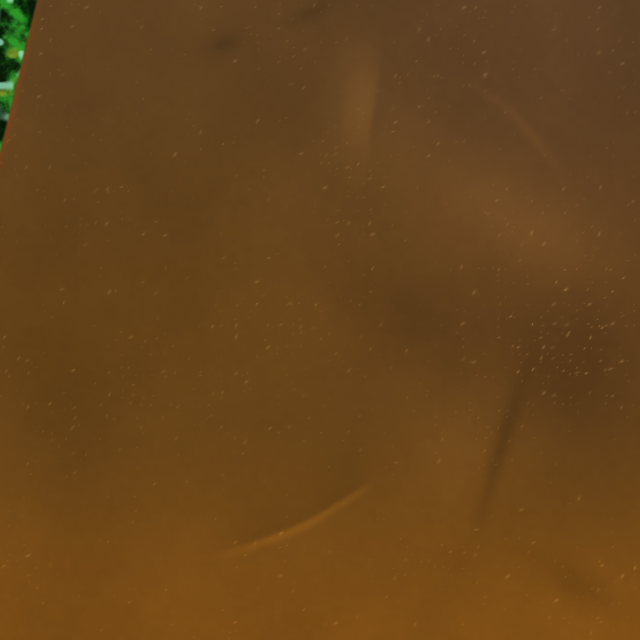
A Shadertoy shader for this texture:

```glsl
#define TOP_BROWN vec3(0.365, 0.252, 0.125)
#define MID_BROWN vec3(0.400, 0.262, 0.095)
#define LOW_BROWN vec3(0.480, 0.298, 0.085)
#define DUST_TINT vec3(1.0, 0.82, 0.55)
#define RIM_COLOR vec3(0.50, 0.25, 0.10)
#define MOTTLE 0.16
#define GRAIN 0.045
#define SPECK_GAIN 0.20

float hash(vec2 p) {
    vec3 q = fract(p.xyx * vec3(0.1031, 0.1030, 0.0973));
    q += dot(q, q.yzx + 33.33);
    return fract((q.x + q.y) * q.z);
}

float noise(vec2 p) {
    vec2 i = floor(p), f = fract(p);
    f = f * f * (3.0 - 2.0 * f);
    return mix(mix(hash(i), hash(i + vec2(1, 0)), f.x),
               mix(hash(i + vec2(0, 1)), hash(i + vec2(1, 1)), f.x), f.y);
}

float fbm(vec2 p) {
    float sum = 0.0, amp = 0.5;
    for (int i = 0; i < 5; i++) {
        sum += amp * noise(p);
        p = mat2(1.6, 1.2, -1.2, 1.6) * p + 7.3;
        amp *= 0.5;
    }
    return sum;
}

// Soft elliptical patch, tilted by angle
float blob(vec2 p, vec2 center, vec2 size, float angle) {
    float c = cos(angle), s = sin(angle);
    vec2 d = mat2(c, -s, s, c) * (p - center) / size;
    return exp(-dot(d, d));
}

// Pale slanted flecks, at most one per cell
float specks(vec2 p, float cells, float density) {
    vec2 id = floor(p * cells);
    vec2 jitter = vec2(hash(id + 3.1), hash(id + 17.7)) - 0.5;
    vec2 center = (id + 0.5 + 0.4 * jitter) / cells;
    float size = mix(0.5, 1.0, hash(id + 41.3)) / cells;
    float angle = 0.75 + 0.9 * (hash(id + 59.9) - 0.5);
    float present = step(hash(id + 73.0), density);
    return present * mix(0.25, 1.0, hash(id + 91.0))
         * blob(p, center, size * vec2(0.24, 0.12), angle);
}

// Broad stains, folds and scuffs as a brightness offset
float marks(vec2 p) {
    float m = 0.0;
    m -= 0.12 * blob(p, vec2(0.35, 0.93), vec2(0.03, 0.018), 0.3);
    m -= 0.10 * blob(p, vec2(0.48, 0.98), vec2(0.04, 0.015), 0.5);
    m -= 0.08 * blob(p, vec2(0.11, 0.42), vec2(0.10, 0.20), 0.0);
    m -= 0.10 * blob(p, vec2(0.64, 0.50), vec2(0.10, 0.06), -0.6);
    m -= 0.16 * blob(p, vec2(0.90, 0.42), vec2(0.13, 0.13), 0.0);
    m -= 0.16 * blob(p, vec2(0.783, 0.30), vec2(0.10, 0.014), 1.25);
    m -= 0.09 * blob(p, vec2(0.90, 0.09), vec2(0.07, 0.025), -0.5);
    m += 0.14 * blob(p, vec2(0.84, 0.64), vec2(0.14, 0.07), -0.8);
    m += 0.07 * blob(p, vec2(0.66, 0.73), vec2(0.12, 0.07), -0.5);
    m += 0.08 * blob(p, vec2(0.72, 0.30), vec2(0.14, 0.07), 0.9);

    // Upright scuff with a crisp right side
    float side = 0.588 + 0.14 * (p.y - 0.85);
    m += 0.18 * blob(p, vec2(0.565, 0.835), vec2(0.035, 0.08), 0.0)
       * (1.0 - smoothstep(-0.006, 0.006, p.x - side));

    // Thin arc on the upper right
    float arc = abs(length((p - vec2(0.53, 0.58)) * vec2(0.9, 1.0)) - 0.345);
    m += 0.08 * exp(-pow(arc / 0.008, 2.0)) * blob(p, vec2(0.81, 0.80), vec2(0.08), 0.0);

    // Curved fold, shaded above and lit below
    float t = p.x - 0.35;
    float fold = p.y - (0.14 + 0.25 * t + 0.95 * t * t);
    float span = smoothstep(0.30, 0.43, p.x) * (1.0 - smoothstep(0.54, 0.59, p.x));
    m += span * (0.12 * exp(-pow((fold + 0.006) / 0.008, 2.0))
               - 0.10 * smoothstep(-0.003, 0.005, fold) * exp(-max(fold, 0.0) / 0.06));
    return m;
}

vec3 foliage(vec2 p) {
    float leaf = fbm(p * 38.0), light = noise(p * 48.0 + 20.0);
    vec3 col = mix(vec3(0.03, 0.10, 0.02), vec3(0.18, 0.58, 0.16), smoothstep(0.30, 0.65, leaf));
    col = mix(col, vec3(0.65, 0.68, 0.18), smoothstep(0.55, 0.9, light) * smoothstep(0.96, 0.88, p.y));
    return mix(col, vec3(0.60, 0.88, 0.72), 0.8 * smoothstep(0.7, 0.95, noise(p * 60.0 + 5.0)));
}

void mainImage(out vec4 fragColor, in vec2 fragCoord) {
    vec2 p = fragCoord / iResolution.xy;

    // Brown ground, warmer toward the bottom
    vec3 col = mix(LOW_BROWN, MID_BROWN, smoothstep(0.0, 0.38, p.y));
    col = mix(col, TOP_BROWN, smoothstep(0.40, 1.0, p.y));
    col.b += 0.022 * smoothstep(0.3, 0.9, p.x) * smoothstep(0.1, 0.5, p.y);

    // Stains, cloudy mottling and fine grain
    vec2 warp = p + 0.025 * (vec2(fbm(p * 6.0), fbm(p * 6.0 + 31.0)) - 0.5);
    float shade = 1.0 + marks(warp);
    shade += MOTTLE * (fbm(p * vec2(7.0, 6.0) + 11.0) - 0.48);
    shade += GRAIN * (fbm(p * 85.0) - 0.48);
    col *= shade;

    // Dust flecks, denser in two patches
    float cluster = blob(p, vec2(0.90, 0.47), vec2(0.13, 0.09), 0.4);
    float density = 0.04 + 0.13 * smoothstep(0.45, 0.8, noise(p * 9.0 + 4.0))
                  + 0.16 * blob(p, vec2(0.45, 0.47), vec2(0.17, 0.10), 0.4) + 0.35 * cluster;
    float dust = specks(p, 56.0, density) + 0.6 * specks(p + 0.37, 90.0, density);
    col += DUST_TINT * SPECK_GAIN * (0.6 + 0.8 * cluster) * dust;

    // Slanted border with a reddish rim and leaves beyond
    float border = p.x - 0.245 * (p.y - 0.76);
    float rim = exp(-pow((border - 0.002) / 0.006, 2.0)) * smoothstep(0.70, 0.78, p.y);
    col = mix(col, RIM_COLOR, 0.55 * rim * smoothstep(1.15, 0.8, p.y));
    col = mix(foliage(p), col, smoothstep(-0.004, 0.002, border));

    fragColor = vec4(clamp(col, 0.0, 1.0), 1.0);
}
```
